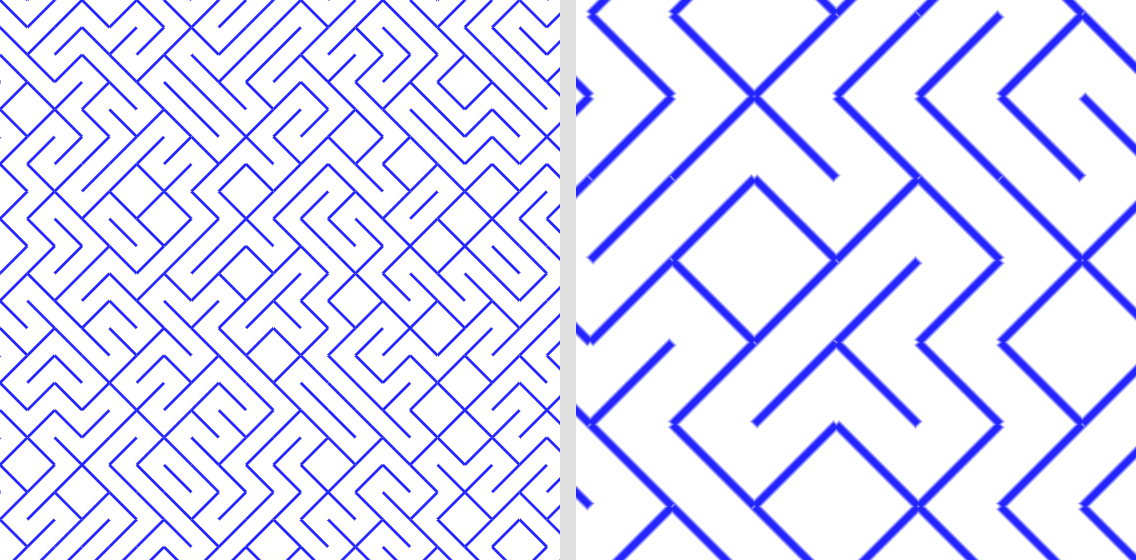
Left: the whole. Right: its middle third, enlarged.
Write a three.js fragment shader that draws this pattern.

```glsl
// Diagonal maze: every square cell holds one thin blue stroke that joins
// two opposite corners, its direction picked by a hash of the cell.
// Strokes are butt-ended boxes, so neighbouring cells are checked as well.
varying vec2 vUv;

const float CELL_SIZE = 25.0 / 512.0;     // canvas units
const float STROKE_WIDTH = 2.5 / 512.0;   // canvas units
const float EDGE_SOFTNESS = 1.0 / 512.0;  // canvas units
const vec3 PAPER = vec3(1.0);
const vec3 INK = vec3(0.14, 0.14, 1.0);

float hash(vec2 p) {
  vec3 q = fract(p.xyx * vec3(0.1031, 0.1030, 0.0973));
  q += dot(q, q.yzx + 33.33);
  return fract((q.x + q.y) * q.z);
}

// Signed distance to a flat-ended stroke centred on the origin.
float strokeDistance(vec2 p, vec2 direction, float halfLength, float halfWidth) {
  vec2 normal = vec2(-direction.y, direction.x);
  vec2 d = abs(vec2(dot(p, direction), dot(p, normal))) - vec2(halfLength, halfWidth);
  return max(d.x, d.y);
}

// Rising or falling unit diagonal, equally likely.
vec2 cellDiagonal(vec2 cell) {
  float slope = hash(cell + 17.0) < 0.5 ? -1.0 : 1.0;
  return normalize(vec2(1.0, slope));
}

// Distance to the nearest stroke, in cell units.
float mazeDistance(vec2 p, float halfWidth) {
  vec2 home = floor(p);
  float nearest = 1.0;
  for (int y = -1; y <= 1; y++) {
    for (int x = -1; x <= 1; x++) {
      vec2 cell = home + vec2(float(x), float(y));
      float d = strokeDistance(p - cell - 0.5, cellDiagonal(cell), sqrt(0.5), halfWidth);
      nearest = min(nearest, d);
    }
  }
  return nearest;
}

void main() {
  // The grid is anchored at the upper left corner.
  vec2 p = vec2(vUv.x, 1.0 - vUv.y) / CELL_SIZE;
  float d = mazeDistance(p, 0.5 * STROKE_WIDTH / CELL_SIZE) * CELL_SIZE;
  float coverage = clamp(0.5 - d / EDGE_SOFTNESS, 0.0, 1.0);
  gl_FragColor = vec4(mix(PAPER, INK, coverage), 1.0);
}
```
